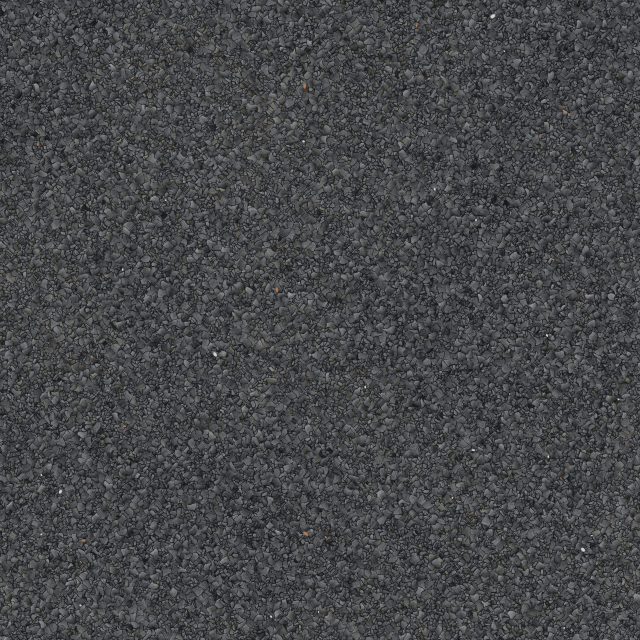
Give the GLSL for this texture, as a WebGL 2 fragment shader.

```glsl
#version 300 es
precision highp float;

uniform vec2 u_resolution;
out vec4 fragColor;

vec3 hash3(vec2 p) {
  vec3 q = fract(p.xyx * vec3(0.1031, 0.1030, 0.0973));
  q += dot(q, q.yxz + 33.33);
  return fract((q.xxy + q.yzz) * q.zyx);
}

// Cellular stones: x = distance to the gap, y = stone id, z = facet light, w = tint id
vec4 stones(vec2 p) {
  vec2 cell = floor(p), nearestOffset = vec2(0.0), nearestCell = cell;
  float nearest = 9.0, second = 9.0;
  for (int j = -1; j <= 1; j++) {
    for (int i = -1; i <= 1; i++) {
      vec2 c = cell + vec2(i, j);
      vec2 offset = p - c - hash3(c).xy;
      float d = length(offset);
      if (d < nearest) {
        second = nearest;
        nearest = d;
        nearestOffset = offset;
        nearestCell = c;
      } else {
        second = min(second, d);
      }
    }
  }
  vec3 id = hash3(nearestCell + 57.0);
  float angle = 6.2832 * id.z;
  float facet = dot(nearestOffset, vec2(cos(angle), sin(angle)) + vec2(-0.3, 0.5));
  return vec4(second - nearest, id.x, facet, id.y);
}

// Broad, soft wear patches from layered sines
float patches(vec2 p) {
  float sum = 0.0, amplitude = 0.5;
  for (int i = 0; i < 4; i++) {
    p = mat2(0.8, 0.6, -0.6, 0.8) * p + 1.7;
    sum += amplitude * sin(p.x + 1.3 * sin(p.y)) * cos(0.8 * p.y);
    p *= 1.9;
    amplitude *= 0.6;
  }
  return sum;
}

vec3 asphalt(vec2 uv) {
  float wear = patches(uv * 7.0);
  vec2 warped = uv + 0.0018 * sin(uv.yx * 310.0 + 2.0 * sin(uv * 170.0));
  vec4 coarse = stones(warped * 98.0);
  vec4 fine = stones(warped * 178.0 + 31.0);

  // Larger stones sit among finer grit
  float isLarge = step(0.5 + 0.15 * wear, coarse.w);
  float fineTone = mix(0.10, 0.35 + 0.17 * (fine.y - 0.5) + 0.16 * fine.z,
                       smoothstep(0.0, 0.27, fine.x));
  float coarseTone = 0.325 + 0.12 * (coarse.y - 0.5) + 0.17 * coarse.z
                   + 0.25 * (fineTone - 0.25);
  float tone = mix(fineTone, coarseTone, isLarge * smoothstep(0.04, 0.2, coarse.x));
  tone = mix(0.10, tone, smoothstep(-0.06, 0.12, coarse.x));
  tone += 0.022 * wear;

  // Cool binder with a few warmer stones
  float warmth = smoothstep(0.75, 1.0, fine.w + 0.15 * wear);
  return tone + mix(vec3(-0.004, 0.0, 0.011), vec3(0.010, 0.006, -0.012), warmth);
}

// Sparse pale and tan chips
vec3 addChips(vec3 color, vec2 uv, float scale, float share, float size) {
  vec2 cell = floor(uv * scale);
  vec3 place = hash3(cell + 11.0 * scale);
  vec3 kind = hash3(cell + 203.0);
  vec2 offset = uv - (cell + 0.1 + 0.8 * place.xy) / scale;
  float angle = 6.2832 * kind.x;
  offset = mat2(cos(angle), -sin(angle), sin(angle), cos(angle)) * offset;
  offset.y *= 1.2 + kind.y;
  float radius = size * (0.6 + 0.6 * kind.z);
  float cover = 1.0 - smoothstep(0.7 * radius, 1.2 * radius, length(offset));
  vec3 chip = mix(vec3(0.82, 0.81, 0.80), vec3(0.66, 0.47, 0.34), step(0.5, kind.y));
  return mix(color, chip, cover * step(place.z, share));
}

void main() {
  vec3 color = vec3(0.0);
  // Four samples per pixel keep the grit edges smooth
  for (int j = 0; j < 2; j++) {
    for (int i = 0; i < 2; i++) {
      vec2 uv = (gl_FragCoord.xy + 0.5 * vec2(i, j) - 0.25) / u_resolution.y;
      vec3 ground = asphalt(uv);
      ground = addChips(ground, uv, 11.0, 0.28, 0.0024);
      color += 0.25 * addChips(ground, uv, 5.0, 0.28, 0.0044);
    }
  }
  fragColor = vec4(color, 1.0);
}
```
